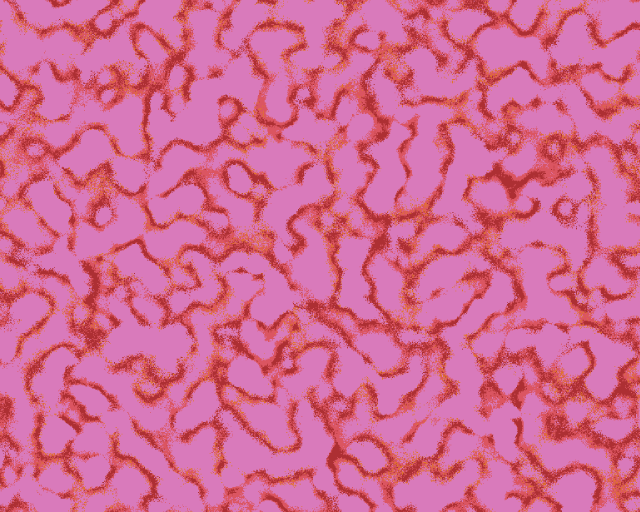
Reproduce this texture procedurally as a Shadertoy shader.

```glsl
// Grainy pink folds divided by winding dark red and coral creases with orange specks.

#define GRAINS 615.0        // grains per canvas height
#define FOLDS 13.8          // fold cells per canvas height
#define BRANCHING 0.42      // weight of the finer creases
#define DARK_WIDTH 0.118    // crease level filled with dark red
#define CORAL_WIDTH 0.215   // crease level filled with coral
#define ROUGHNESS 0.14      // grain scatter along the edges
#define SPECKS 0.22         // density of orange specks
#define PINK vec3(0.85, 0.48, 0.735)
#define CORAL vec3(0.86, 0.335, 0.38)
#define DARK_RED vec3(0.68, 0.185, 0.20)
#define ORANGE vec3(0.88, 0.46, 0.17)

// Integer hash: three random values in 0..1 for a lattice cell
vec3 hash3(vec2 cell, uint seed) {
    ivec2 c = ivec2(cell);
    uvec3 v = uvec3(uint(c.x), uint(c.y), seed) * 1664525u + 1013904223u;
    v.x += v.y * v.z; v.y += v.z * v.x; v.z += v.x * v.y;
    v ^= v >> 16u;
    v.x += v.y * v.z; v.y += v.z * v.x; v.z += v.x * v.y;
    return vec3(v >> 8u) / 16777216.0;
}

// Slope at a lattice corner, projected on the offset from it
float corner(vec2 cell, vec2 offset, uint seed) {
    vec2 slope = hash3(cell, seed).xy - 0.5;
    return dot(normalize(slope + 0.0001), offset);
}

// Gradient noise, roughly -0.7..0.7
float noise(vec2 p, uint seed) {
    vec2 i = floor(p), f = p - i;
    vec2 u = f * f * f * (f * (f * 6.0 - 15.0) + 10.0);
    vec2 e = vec2(1.0, 0.0);
    float low = mix(corner(i, f, seed), corner(i + e, f - e, seed), u.x);
    float high = mix(corner(i + e.yx, f - e.yx, seed),
                     corner(i + 1.0, f - 1.0, seed), u.x);
    return 1.25 * mix(low, high, u.y);
}

// Flat colour of one grain
vec3 grainColor(vec2 grain) {
    vec2 p = (grain + 0.5) / GRAINS * FOLDS;
    vec3 rnd = hash3(grain, 11u);
    vec3 rnd2 = hash3(grain, 12u);

    // Creases lie where the wavy fold and the finer noise cross zero
    float fold = noise(p, 1u) + 0.2 * noise(p * 2.1 + 1.9, 6u);
    float fine = noise(p * 1.5 + 7.3, 2u);
    float crease = abs(fold) + BRANCHING * abs(fine);

    // Coral gathers on one side of a crease and in patches
    float tone = 0.7 * clamp(fold * 8.0, -1.0, 1.0) + 1.2 * noise(p * 1.2 + 3.7, 3u);
    tone = clamp(tone, -1.0, 1.0);
    float darkLevel = DARK_WIDTH - 0.04 * tone;
    float coralLevel = CORAL_WIDTH + 0.04 * tone;

    // Scatter grains across the edges, more in loose areas
    float patches = noise(p * 0.6 + 5.1, 4u);
    float scatter = ROUGHNESS * (1.0 + patches);
    float darkCrease = crease + scatter * (rnd.x + rnd.y - 1.0);
    float coralCrease = crease + scatter * (rnd.z + rnd2.x - 1.0);

    vec3 color = PINK;
    if (coralCrease < coralLevel) color = CORAL;
    if (darkCrease < darkLevel) color = DARK_RED;

    // Orange specks cluster around the crease borders
    float border = smoothstep(darkLevel - 0.02, darkLevel + 0.05, crease)
                 * (1.0 - smoothstep(coralLevel, coralLevel + 0.2, crease));
    float cluster = smoothstep(-0.15, 0.35, noise(p * 0.9 + 9.4, 5u) + 0.4 * patches);
    if (rnd2.y < SPECKS * border * cluster) color = ORANGE;
    return color;
}

void mainImage(out vec4 fragColor, in vec2 fragCoord) {
    // Nine samples per pixel smooth the grain edges
    vec3 sum = vec3(0.0);
    for (int i = 0; i < 9; i++) {
        vec2 shift = (vec2(float(i % 3), float(i / 3)) - 1.0) / 3.0;
        sum += grainColor(floor((fragCoord + shift) / iResolution.y * GRAINS));
    }
    fragColor = vec4(sum / 9.0, 1.0);
}
```
